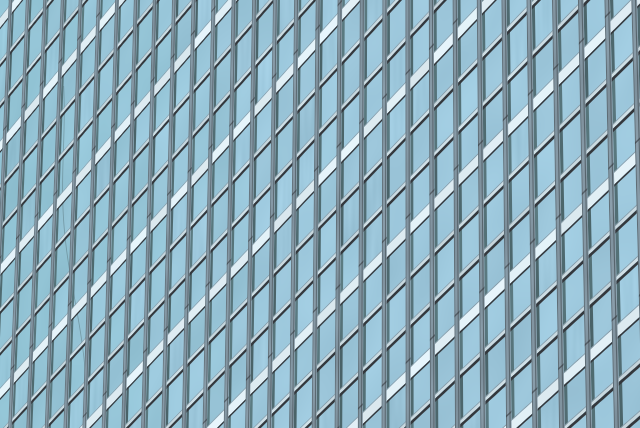
Write a Shadertoy shader that draws this pattern.

```glsl
// Glass office facade in oblique perspective: metal mullions, sloping transoms, pale spandrels every third row.

// Perspective, in units of the canvas height, y pointing down
const vec2  VANISH      = vec2(-5.605, 7.131); // where the sloping rows converge
const float ROW_PITCH   = 0.01717;             // row height per unit of distance from VANISH
const float ROW_SHIFT   = 61.54;
const float COL_SCALE   = 774.2;
const float COL_SHIFT   = 118.05;
const float LEAN        = 0.046;               // upward convergence of the mullions
const float LEAN_CENTER = 0.9375;

// Widths, as fractions of one bay or one row
const float MULLION_HALF   = 0.105;
const float REVEAL_END     = 0.225;
const float SPANDREL_HALF  = 0.115;
const float SILL_HEIGHT    = 0.075;
const float JOINT_HEIGHT   = 0.070;
const float SPANDREL_EVERY = 3.0;

const vec3 GLASS    = vec3(0.615, 0.782, 0.862);
const vec3 TEAL     = vec3(0.570, 0.765, 0.832);
const vec3 REVEAL   = vec3(0.300, 0.405, 0.425);
const vec3 METAL    = vec3(0.530, 0.605, 0.655);
const vec3 SEAM     = vec3(0.320, 0.370, 0.400);
const vec3 SHADOW   = vec3(0.205, 0.220, 0.240);
const vec3 SILL     = vec3(0.805, 0.865, 0.890);
const vec3 SPANDREL = vec3(0.890, 0.945, 0.970);

float hash(vec2 p) {
    vec3 q = fract(vec3(p.xyx) * 0.1031);
    q += dot(q, q.yzx + 33.33);
    return fract((q.x + q.y) * q.z);
}

vec2 gradient(vec2 cell) {
    float a = 6.2832 * hash(cell);
    return vec2(cos(a), sin(a));
}

float gradientNoise(vec2 p) {
    vec2 i = floor(p), f = fract(p);
    vec2 w = f * f * f * (f * (f * 6.0 - 15.0) + 10.0);
    vec2 e = vec2(1.0, 0.0);
    float low  = mix(dot(gradient(i), f), dot(gradient(i + e), f - e), w.x);
    float high = mix(dot(gradient(i + e.yx), f - e.yx), dot(gradient(i + 1.0), f - 1.0), w.x);
    return mix(low, high, w.y);
}

// Box-filtered coverage of the interval [a, b]
float band(float x, float a, float b, float w) {
    return max(min(b, x + 0.5 * w) - max(a, x - 0.5 * w), 0.0) / w;
}

// Bay coordinates: x counts mullions, y counts rows
vec2 facade(vec2 p) {
    float x = LEAN_CENTER + (p.x - LEAN_CENTER) / (1.0 + LEAN * (p.y - 0.5));
    float bay = COL_SHIFT - COL_SCALE / (x - VANISH.x);
    float row = ROW_SHIFT + (p.y - VANISH.y) / ((p.x - VANISH.x) * ROW_PITCH);
    return vec2(bay, row);
}

vec3 glassColor(vec2 g, vec2 p) {
    vec2 pane = floor(g);
    float tone = hash(pane + 71.0);
    vec3 col = mix(TEAL, GLASS, smoothstep(-0.2, 0.8, p.x + 0.5 * (tone - 0.5)));
    col *= 0.975 + 0.05 * hash(pane + 137.0);
    // Soft reflections, with faint curtain folds in a few panes
    float cloud = gradientNoise(g * vec2(0.6, 0.9) + 40.0);
    float fold = gradientNoise(vec2(g.x * 5.0, g.y * 0.8 + 9.0 * tone) + 90.0);
    return col + 0.035 * cloud + 0.035 * fold * step(0.8, tone);
}

void mainImage(out vec4 fragColor, in vec2 fragCoord) {
    vec2 p = vec2(fragCoord.x, iResolution.y - fragCoord.y) / iResolution.y;
    vec2 g = facade(p);
    vec2 w = max(fwidth(g), 1e-4);
    // Filter across the lines, so the steep rows stay crisp
    w.y = max(length(vec2(dFdx(g.y), dFdy(g.y))), 1e-4);
    vec2 d = g - round(g);

    // Glass with the dark reveal beside each mullion
    vec3 col = glassColor(g, p);
    float reveal = band(d.x, MULLION_HALF, REVEAL_END, w.x);
    float revealTone = 0.9 + 0.25 * hash(floor(g) + 19.0);
    col = mix(col, REVEAL * revealTone, 0.95 * reveal);

    // Loose cable hanging on the left
    float cableX = 0.137 + 0.075 * (p.y - 0.2) + 0.012 * sin(9.0 * p.y);
    float cable = band(p.x - cableX, -0.001, 0.001, 1.0 / iResolution.y);
    col = mix(col, REVEAL, 0.45 * cable * step(0.2, p.y) * step(p.y, 0.9));

    // Transoms: pale sill above a dark joint; spandrels replace every third one
    float isSpandrel = 1.0 - step(0.5, mod(round(g.y), SPANDREL_EVERY));
    float edge = mix(0.010, SPANDREL_HALF, isSpandrel);
    float top = mix(0.010 - SILL_HEIGHT, -SPANDREL_HALF, isSpandrel);
    float joint = edge + JOINT_HEIGHT * mix(1.0, 0.6, isSpandrel);
    vec3 sill = mix(SILL, SPANDREL, isSpandrel);
    sill *= 0.96 + 0.06 * hash(vec2(floor(g.x), round(g.y)));
    col = mix(col, METAL, band(d.y, top - 0.025, top, w.y));
    col = mix(col, sill, band(d.y, top, edge, w.y));
    col = mix(col, SHADOW, band(d.y, edge, joint, w.y));

    // Mullions: metal fin with thin seams and periodic splice joints
    vec3 metal = METAL * (0.97 + 0.1 * gradientNoise(vec2(round(g.x) * 3.7, g.y * 1.3)));
    metal = mix(metal, SEAM, 0.8 * band(d.x, -MULLION_HALF, -0.07, w.x));
    metal = mix(metal, SEAM, 0.9 * band(d.x, 0.03, 0.07, w.x));
    float splice = mod(g.y + 1.5, SPANDREL_EVERY) - 1.2;
    metal = mix(metal, SHADOW, 0.6 * band(splice, -0.02, 0.02, w.y));
    col = mix(col, metal, band(d.x, -MULLION_HALF, MULLION_HALF, w.x));

    fragColor = vec4(clamp(col, 0.0, 1.0), 1.0);
}
```
